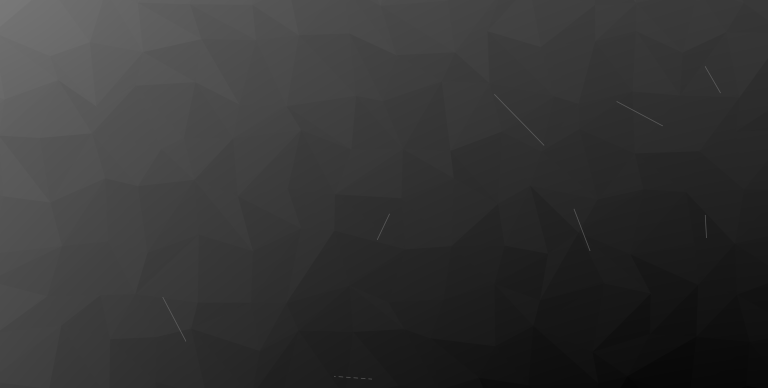
Reproduce this background procedurally as a Shadertoy shader.

```glsl
// A low-poly sheet of grey triangles, fading from a pale top left to near black
// at the bottom right. A jittered grid is split into triangles, each toned by
// a smooth ramp plus a faint random shift; a few pale slivers lie on top.

const vec2 GRID = vec2(15.6, 7.9);

vec2 hash2(vec2 p) {
    vec3 q = fract(p.xyx * vec3(0.1031, 0.1030, 0.0973));
    q += dot(q, q.yzx + 33.33);
    return fract((q.xx + q.yz) * q.zy);
}

float cross2(vec2 a, vec2 b) { return a.x * b.y - a.y * b.x; }

// Grid corner moved by a random offset
vec2 corner(vec2 id) { return id + 0.56 * (hash2(id + 41.0) - 0.5); }

// Smooth brightness ramp over the canvas, uv from 0 to 1
float ramp(vec2 uv) {
    float u = uv.x, v = 1.0 - uv.y;
    float tone = 0.430 - 0.33 * u + 0.12 * u * u - 0.175 * v;
    tone -= 0.10 * v * u * (1.0 - u) + 0.02 * u * u * v * v;
    return tone + 0.04 * exp(-30.0 * dot(vec2(u, v), vec2(u, v)));
}

// Distance inside one edge, positive to its left
float edgeSide(vec2 p, vec2 a, vec2 b) {
    return cross2(b - a, p - a) / max(length(b - a), 1e-4);
}

// Adds one triangle as (tone * coverage, coverage)
vec2 facet(vec2 p, vec2 a, vec2 b, vec2 c, float aa) {
    float turn = sign(cross2(b - a, c - a));
    float inside = min(min(turn * edgeSide(p, a, b), turn * edgeSide(p, b, c)),
                       turn * edgeSide(p, c, a));
    float cover = smoothstep(-aa, aa, inside);
    vec2 centre = (a + b + c) / 3.0;
    float shift = 0.016 * (hash2(centre * 17.0 + 90.0).x - 0.5);
    return vec2(ramp(mix(centre, p, 0.55) / GRID) + shift, 1.0) * cover;
}

// Coverage of a hairline between two points, in canvas heights
float sliver(vec2 p, vec2 a, vec2 b) {
    vec2 d = b - a;
    float along = clamp(dot(p - a, d) / dot(d, d), 0.0, 1.0);
    float aa = 0.8 / iResolution.y;
    return 1.0 - smoothstep(0.0, 0.0005 + aa, length(p - a - d * along));
}

void mainImage(out vec4 fragColor, in vec2 fragCoord) {
    vec2 p = fragCoord / iResolution.xy * GRID;
    float aa = 0.7 * GRID.y / iResolution.y;

    // Triangles of the nearby cells, each cell cut along a random diagonal
    vec2 sum = vec2(0.0);
    for (int j = -1; j <= 1; j++) {
        for (int i = -1; i <= 1; i++) {
            vec2 id = floor(p) + vec2(i, j);
            vec2 a = corner(id), b = corner(id + vec2(1, 0));
            vec2 c = corner(id + vec2(1, 1)), d = corner(id + vec2(0, 1));
            if (hash2(id + 7.0).x < 0.5) {
                sum += facet(p, a, b, c, aa) + facet(p, a, c, d, aa);
            } else {
                sum += facet(p, a, b, d, aa) + facet(p, b, c, d, aa);
            }
        }
    }
    float tone = sum.x / max(sum.y, 1e-4);

    // Pale slivers between facets
    vec2 s = fragCoord / iResolution.y;
    s.x *= 1.984 * iResolution.y / iResolution.x;
    s += vec2(0.004, -0.002);
    float line = sliver(s, vec2(1.282, 0.754), vec2(1.409, 0.624));
    line = max(line, sliver(s, vec2(1.598, 0.736), vec2(1.715, 0.674)));
    line = max(line, sliver(s, vec2(1.826, 0.826), vec2(1.865, 0.759)));
    line = max(line, sliver(s, vec2(1.010, 0.446), vec2(0.979, 0.381)));
    line = max(line, sliver(s, vec2(1.487, 0.459), vec2(1.528, 0.352)));
    line = max(line, sliver(s, vec2(1.826, 0.443), vec2(1.829, 0.386)));
    line = max(line, sliver(s, vec2(0.425, 0.231), vec2(0.484, 0.119)));
    float dash = smoothstep(0.2, 0.4, abs(fract(s.x * 52.0) - 0.5) + 0.1);
    line = max(line, dash * sliver(s, vec2(0.868, 0.028), vec2(0.964, 0.021)));
    tone = mix(tone, 0.45, 0.5 * line);

    fragColor = vec4(vec3(clamp(tone, 0.02, 1.0)), 1.0);
}
```
